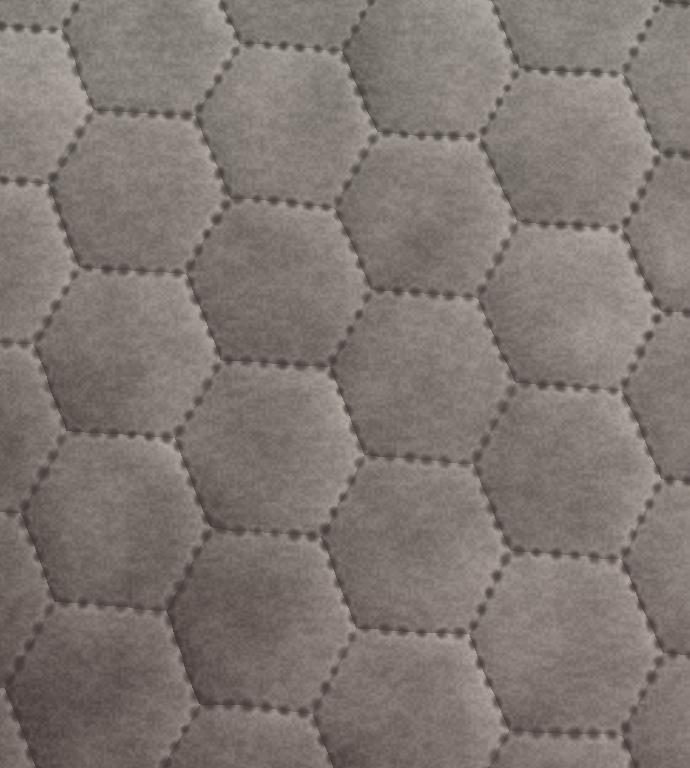
This texture is drawn by a Shadertoy shader. Its source:

```glsl
// Quilted taupe velvet: stitched hexagonal pads seen in slight perspective.

// Lattice to canvas: column step, row step, origin (heights, y down)
const mat3 LATTICE = mat3(0.1827, 0.0146, 0.0,
                         -0.0182, 0.1951, -0.0215,
                          0.1956, 0.0482, 1.0);
const float COLUMN = 0.935;          // column step relative to row step
const float FLAT_HALF = 0.341;       // half length of a horizontal side
const float FLAT_STITCHES = 6.0;
const float SLANT_STITCHES = 5.0;
const vec2 STITCH_RADIUS = vec2(0.029, 0.025); // along, across the seam
const float STITCH_DEPTH = 0.68;
const float WOBBLE = 0.025;
const float PAD_VARIATION = 0.10;
const float PUFF = 0.52;
const float SMUDGE = 0.62;
const float STREAK = 0.20;
const float GRAIN = 0.25;
const vec2 LIGHT = vec2(0.80, -0.60);
const vec3 SHADE = vec3(0.345, 0.312, 0.295);
const vec3 SHEEN = vec3(0.625, 0.592, 0.565);
const vec3 HOLE = vec3(0.255, 0.225, 0.212);

float hash(vec2 p) {
    vec3 q = fract(p.xyx * vec3(0.1031, 0.1030, 0.0973));
    q += dot(q, q.yzx + 33.33);
    return fract((q.x + q.y) * q.z);
}

float noise(vec2 p) {
    vec2 i = floor(p), f = fract(p);
    f = f * f * (3.0 - 2.0 * f);
    return mix(mix(hash(i), hash(i + vec2(1, 0)), f.x),
               mix(hash(i + vec2(0, 1)), hash(i + vec2(1, 1)), f.x), f.y);
}

float fbm(vec2 p) {
    float sum = 0.0, gain = 0.5;
    for (int i = 0; i < 4; i++) {
        sum += gain * noise(p);
        p = p * 2.03 + 17.0;
        gain *= 0.5;
    }
    return sum / 0.9375;
}

// Distance inside the nearest side, and offset along it from the nearest stitch
vec2 hexSeam(vec2 d) {
    d = abs(d);
    vec2 side = vec2(COLUMN - 2.0 * FLAT_HALF, -0.5);
    float len = length(side);
    vec2 along = side / len, normal = vec2(-along.y, along.x);
    vec2 fromMid = d - vec2(0.5 * COLUMN, 0.25);
    float flatDist = 0.5 - d.y;
    float slantDist = -dot(fromMid, normal);
    float flatStep = 2.0 * FLAT_HALF / FLAT_STITCHES;
    float slantStep = len / SLANT_STITCHES;
    float flatOffset = (fract((d.x + FLAT_HALF) / flatStep) - 0.5) * flatStep;
    float slantOffset = (fract(dot(fromMid, along) / slantStep + 0.5 * SLANT_STITCHES) - 0.5) * slantStep;
    return flatDist < slantDist ? vec2(flatDist, flatOffset) : vec2(slantDist, slantOffset);
}

void mainImage(out vec4 fragColor, in vec2 fragCoord) {
    vec2 uv = fragCoord / iResolution.xy;
    vec2 p = vec2(fragCoord.x, iResolution.y - fragCoord.y) / iResolution.y;

    // Undo the perspective, then bend the seams a little
    vec3 q = inverse(LATTICE) * vec3(p, 1.0);
    vec2 g = q.xy / q.z * vec2(COLUMN, 1.0);
    g += WOBBLE * (vec2(noise(g * 2.3), noise(g * 2.3 + 41.0)) - 0.5);
    g += 0.4 * WOBBLE * (vec2(noise(g * 11.0), noise(g * 11.0 + 23.0)) - 0.5);

    // Choose between the two interleaved grids of pads
    vec2 period = vec2(2.0 * COLUMN, 1.0);
    vec2 center = round(g / period) * period;
    vec2 other = (floor(g / period) + 0.5) * period;
    vec2 seam = hexSeam(g - center), otherSeam = hexSeam(g - other);
    if (otherSeam.x > seam.x) {
        seam = otherSeam;
        center = other;
    }
    vec2 d = g - center;

    // Room light, pad tone and rounded rims
    float tone = 0.54 + 0.26 * (uv.x - 0.5) + 0.75 * (uv.y - 0.5) * (1.0 - uv.x);
    tone += PAD_VARIATION * (hash(round(center * 4.0) + 60.0) - 0.5);
    float rim = exp(-seam.x * 6.0);
    tone += PUFF * dot(d, LIGHT) * (0.30 + 1.1 * rim);
    tone += 0.10 * rim - 0.14 * exp(-seam.x * 45.0);

    // Brushed pile: broad smudges, sideways streaks and fine grain
    tone += SMUDGE * (fbm(p * 9.0) - 0.5);
    tone += STREAK * (noise(p * vec2(70.0, 140.0)) - 0.5);
    tone += GRAIN * (noise(p * 270.0) - 0.5);

    // Uneven stitch holes with puckered cloth around them
    float size = mix(0.75, 1.25, noise(g * 8.0 + 9.0));
    float r = length(seam.yx / (STITCH_RADIUS * size));
    float soft = 0.45 + 1.0 / (iResolution.y * 0.195 * STITCH_RADIUS.y);
    float hole = 1.0 - smoothstep(max(1.0 - soft, 0.0), 1.0 + soft, r);
    float depth = STITCH_DEPTH * mix(0.75, 1.2, noise(g * 6.0 + 70.0));
    tone += 0.12 * exp(-4.0 * (r - 2.0) * (r - 2.0)) * smoothstep(0.10, 0.02, seam.x);

    vec3 color = mix(SHADE, SHEEN, clamp(tone, -0.25, 1.2));
    color += vec3(-0.008, 0.004, 0.0) * (2.0 * uv.y - 1.0);
    color = mix(color, HOLE, depth * hole);
    fragColor = vec4(color, 1.0);
}
```
